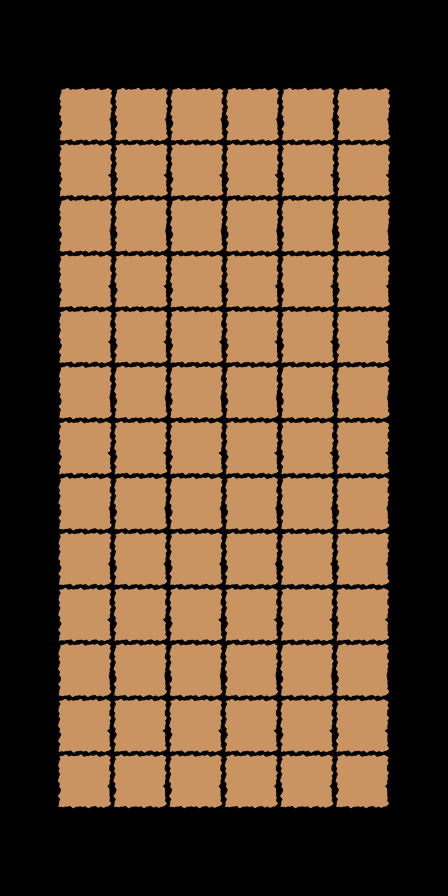
A WebGL 2 fragment shader for this pattern:

```glsl
#version 300 es
precision highp float;

uniform vec2 u_resolution;
out vec4 fragColor;

const float TAU = 6.2831853;

// Layered sines: small scallops along one side of a tile
float ripple(float t, float phase) {
    return 0.010 * sin(TAU * 4.0 * t + phase)
         + 0.008 * sin(TAU * 7.0 * t + 2.3 * phase)
         + 0.006 * sin(TAU * 11.0 * t + 4.1 * phase);
}

// Chip of the given depth bitten into a side
float chip(float t, float center, float width, float depth) {
    float x = (t - center) / width;
    return depth * exp(-x * x);
}

// Signed distance to a rough square tile, in cell units
float roughTile(vec2 q, float row) {
    float drift = 0.25 * sin(row * 2.4);
    float right = q.x - 0.458 + ripple(q.y, 1.7 + drift)
                + chip(q.y + 0.5 * (q.x - 0.44), -0.11, 0.035, 0.045);
    float left = -q.x - 0.458 + ripple(q.y, 4.2 + drift)
               + chip(q.y, -0.17, 0.060, 0.030);
    float top = q.y - 0.461 + ripple(q.x, 0.6 + drift);
    float bottom = -q.y - 0.461 + ripple(q.x, 3.1 - drift);

    // Slightly rounded corners
    vec2 d = vec2(max(left, right), max(top, bottom)) + 0.03;
    return length(max(d, 0.0)) + min(max(d.x, d.y), 0.0) - 0.03;
}

void main() {
    // Centered grid with square cells
    vec2 gridCount = vec2(6.0, 13.0);
    float pitch = 0.124 * min(u_resolution.x, 0.5 * u_resolution.y);
    vec2 p = (gl_FragCoord.xy - 0.5 * u_resolution) / pitch;
    p.x -= 0.002 * p.y;
    vec2 grid = p + 0.5 * gridCount;
    vec2 cell = clamp(floor(grid), vec2(0.0), gridCount - 1.0);

    // Tan tile over black, with a soft edge about one pixel wide
    float dist = roughTile(grid - cell - 0.5, cell.y);
    float soft = 0.75 / pitch;
    float mask = 1.0 - smoothstep(-soft, soft, dist);
    vec3 tan_ = vec3(0.79, 0.58, 0.38);
    fragColor = vec4(tan_ * mask, 1.0);
}
```
